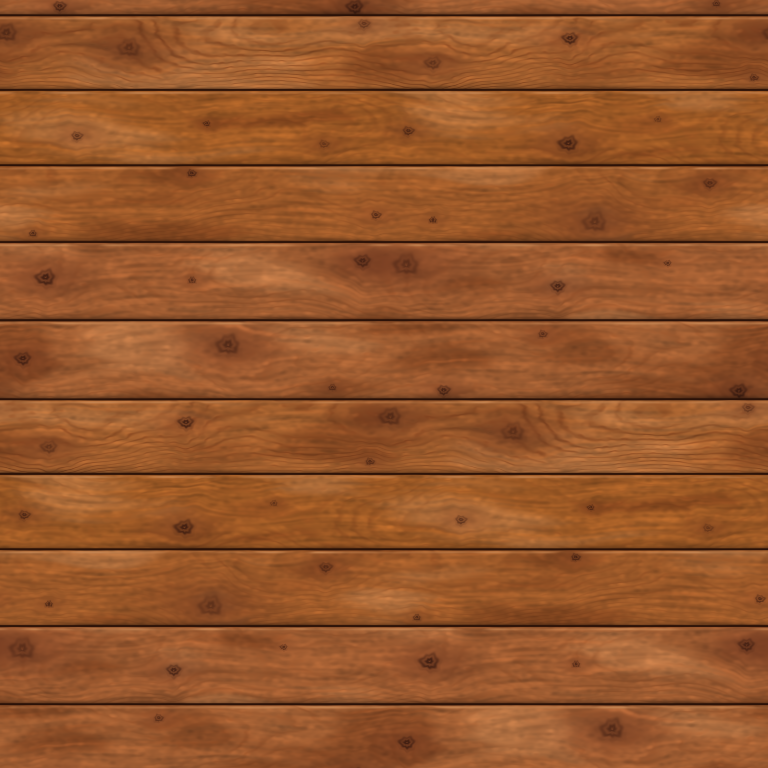
Write a Shadertoy shader that draws this texture.

```glsl
#define TAU 6.2831853
#define BOARDS 10.0
#define UNIQUE 5.0
#define FIRST_SEAM 0.02
#define SEAM_HALF 0.017
#define KNOTS 6
#define RINGS 8.0
#define FIBRE 0.09
#define STAIN 0.50

const vec3 GOLD  = vec3(0.68, 0.41, 0.20);
const vec3 AMBER = vec3(0.60, 0.33, 0.12);
const vec3 ROSE  = vec3(0.61, 0.35, 0.20);
const vec3 BROWN = vec3(0.43, 0.21, 0.09);
const vec3 PALE  = vec3(0.78, 0.53, 0.33);
const vec3 DARK  = vec3(0.22, 0.10, 0.06);
const vec3 GAP   = vec3(0.17, 0.07, 0.03);

float hash(vec2 p) {
    vec3 q = fract(p.xyx * 0.1031);
    q += dot(q, q.yzx + 33.33);
    return fract((q.x + q.y) * q.z);
}

// Cellular noise: soft signed spots, stretched by the cell shape, periodic in x
float spots(vec2 p, vec2 cells, float seed) {
    vec2 q = p * cells, base = floor(q);
    float sum = 0.0;
    for (int j = -1; j <= 1; j++)
    for (int i = -1; i <= 1; i++) {
        vec2 cell = base + vec2(i, j);
        vec2 id = vec2(mod(cell.x, cells.x), cell.y + 57.0 * seed) + 11.0;
        vec2 d = cell + vec2(hash(id), hash(id + 71.3)) - q;
        float fall = max(0.0, 1.0 - dot(d, d));
        sum += (2.0 * hash(id + 19.7) - 1.0) * fall * fall;
    }
    return sum;
}

// Knots of one board: x = heart, y = halo, z = sideways push on the grain
vec3 knots(vec2 p, float board) {
    vec3 result = vec3(0.0);
    for (int k = 0; k < KNOTS; k++) {
        vec2 id = vec2(float(k) + 3.0, board * 13.0 + 5.0);
        float size = hash(id + 41.7);
        vec2 center = vec2((float(k) + hash(id)) / float(KNOTS),
                           0.08 + 0.84 * hash(id + 23.1));
        vec2 d = p - center;
        d.x = (fract(d.x + 0.5) - 0.5) * BOARDS;
        float radius = mix(0.05, 0.18, size * size * size);
        float angle = atan(d.y, d.x);
        float r = length(d * vec2(0.78, 1.0)) / radius;
        r *= 1.0 + 0.10 * sin(3.0 * angle + 9.0 * size) + 0.08 * sin(7.0 * angle);
        float rings = 0.72 + 0.28 * sin(13.0 * r + 2.0 * sin(angle));
        float heart = (1.0 - smoothstep(0.3, 1.1, r)) * rings;
        result.x = max(result.x, heart * mix(0.5, 1.0, hash(id + 8.9)));
        vec2 wide = d * vec2(0.45, 1.0) / radius;
        result.y += exp(-dot(wide, wide) / 3.5) * (0.2 + 0.6 * size);
        result.z += d.y * 0.7 * exp(-0.12 * r * r);
    }
    return result;
}

void mainImage(out vec4 fragColor, in vec2 fragCoord) {
    vec2 uv = fragCoord / iResolution.xy;
    float pixel = BOARDS / iResolution.y;

    // Board layout: uneven heights; each set of boards slides by half a width
    float down = 1.0 - uv.y - FIRST_SEAM;
    float v = BOARDS * (down + 0.005 * abs(sin(TAU * down)));
    float row = floor(v), board = mod(row, UNIQUE);
    vec2 p = vec2(fract(uv.x + 0.5 * floor(row / UNIQUE)), v - row);
    float seed = board + 1.0;

    // Grain: contours of a bent height field, spreading around the knots
    vec3 knot = knots(p, board);
    float x = TAU * p.x, y = p.y - knot.z;
    vec2 flow = vec2(p.x, y + 0.05 * sin(2.0 * x + seed) + 0.02 * sin(5.0 * x - seed));
    float fibre = spots(flow, vec2(15.0, 28.0), seed);
    float strand = spots(flow, vec2(30.0, 14.0), seed + 10.0);
    float pores = spots(p, vec2(130.0, 24.0), seed + 20.0);
    float blotch = spots(flow, vec2(9.0, 2.0), seed + 30.0);
    float streak = spots(flow, vec2(7.0, 7.0), seed + 40.0);
    float arch = y - 0.5 + 0.25 * sin(seed * 2.4);
    float height = 1.5 * arch * arch + 0.6 * y + 0.30 * sin(x + seed * 1.7)
                 + 0.14 * sin(3.0 * x + 3.0 * y + seed * 4.1)
                 + 0.04 * sin(8.0 * x - 5.0 * y + seed);
    float ring = 0.5 + 0.5 * sin(TAU * RINGS * height + 0.9 * strand + 0.6 * pores);
    float figure = mix(0.20, 0.40, step(board, 0.5)) * (0.7 + 0.5 * streak + 0.6 * pores);

    // Tint varies smoothly through the set of boards
    float amber = 0.5 + 0.5 * cos(TAU * (board - 1.5) / UNIQUE);
    float rose = 0.5 + 0.5 * cos(TAU * (board - 3.4) / UNIQUE);
    vec3 color = mix(mix(GOLD, AMBER, 0.75 * amber), ROSE, 0.75 * rose);
    float stain = blotch + 0.45 * streak + 0.15 * fibre;
    color = mix(color, BROWN, STAIN * smoothstep(0.2, 1.0, stain));
    color = mix(color, PALE, 0.45 * smoothstep(0.15, 1.0, -stain));
    color = mix(color, BROWN, clamp(figure, 0.0, 0.6) * ring * ring * ring);
    color *= 1.0 + FIBRE * fibre + 0.05 * strand + 0.07 * pores;

    // Knots
    color = mix(color, BROWN * vec3(0.95, 0.9, 1.2), 0.55 * min(knot.y, 1.0));
    color = mix(color, DARK, 0.9 * knot.x);

    // Lit top edge, shaded bottom edge and dark gap, uneven along the board
    float edge = (p.y - 0.040) / 0.016;
    color = mix(color, PALE, exp(-edge * edge) * clamp(0.45 + 0.5 * strand, 0.1, 0.85));
    color *= 1.0 - (0.50 + 0.12 * streak) * exp(-(1.0 - p.y) / 0.035);
    float gap = min(p.y, 1.0 - p.y);
    float width = SEAM_HALF * (1.0 + 0.2 * strand);
    color = mix(GAP, color, smoothstep(0.2 * width, width + 0.5 * pixel, gap));

    fragColor = vec4(clamp(color, 0.0, 1.0), 1.0);
}
```
